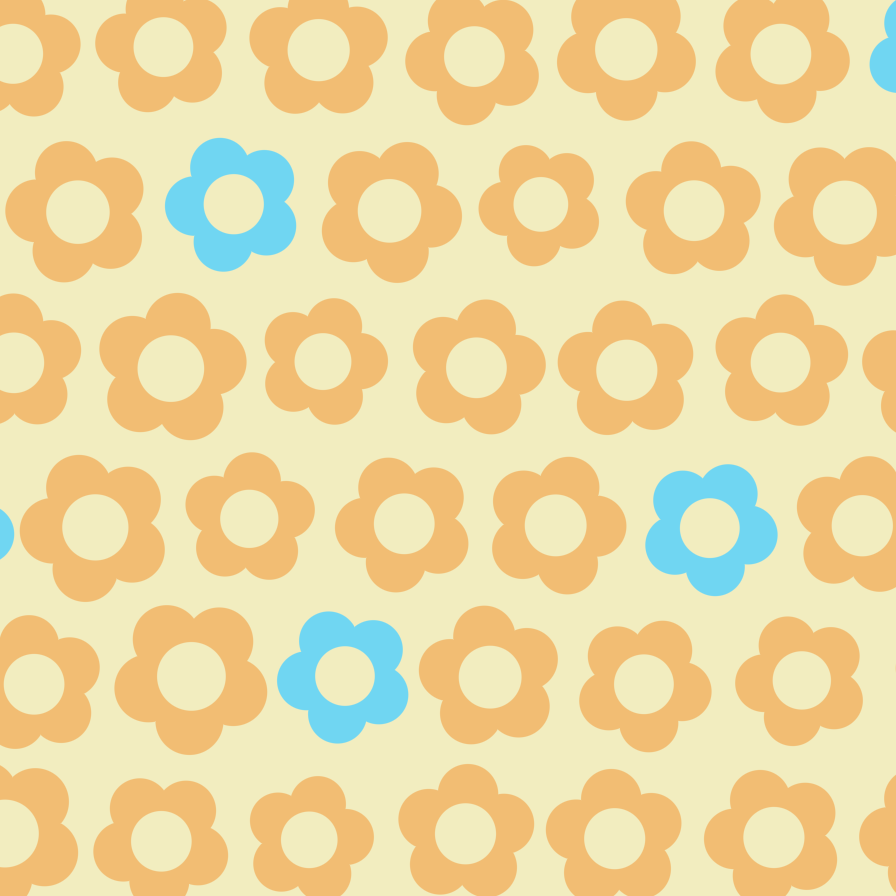
A Shadertoy shader for this pattern:

```glsl
// Staggered rows of five-petal retro flowers in apricot on cream, with a few sky-blue accents.

const vec3 CREAM   = vec3(0.95, 0.93, 0.75);
const vec3 APRICOT = vec3(0.95, 0.74, 0.45);
const vec3 SKY     = vec3(0.44, 0.84, 0.95);

const vec2  PITCH     = vec2(0.1712, 0.1755); // spacing of columns and rows
const float FIRST_ROW = 0.065;                // height of the lowest row
const int   ROWS      = 6;
const float ROW_SHIFT[ROWS] = float[](0.03, 0.22, 0.62, 0.09, 0.51, 0.09); // in columns

const float RADIUS       = 0.0775; // typical flower radius
const float RADIUS_VARY  = 0.011;
const float JITTER       = 0.006;  // wander of each flower centre
const float PETALS       = 5.0;
const float PETAL_REACH  = 0.567;  // petal centre, in flower radii
const float PETAL_RADIUS = 0.433;
const float HOLE_RADIUS  = 0.437;
const float SEED         = 23.0;
const float TAU          = 6.2831853;

vec3 hash32(vec2 p) {
    vec3 q = fract(p.xyx * vec3(0.1031, 0.1030, 0.0973));
    q += dot(q, q.yxz + 33.33);
    return fract((q.xxy + q.yzz) * q.zyx);
}

// Signed distance to a ring of round petals with an open centre.
float flowerDistance(vec2 p, float radius, float turn) {
    float sector = TAU / PETALS;
    float angle = mod(atan(p.y, p.x) - turn + 0.5 * sector, sector) - 0.5 * sector;
    vec2 folded = length(p) * vec2(cos(angle), sin(angle));
    float petal = length(folded - vec2(PETAL_REACH * radius, 0.0)) - PETAL_RADIUS * radius;
    return max(petal, HOLE_RADIUS * radius - length(p));
}

// Sparse diagonal accents, plus one row where every fifth flower is blue.
bool isAccent(float column, float row) {
    bool diagonal = mod(column + 11.0 * row, 16.0) == 13.0;
    bool accentRow = row == 2.0 && mod(column, 5.0) == 4.0;
    return diagonal || accentRow;
}

void mainImage(out vec4 fragColor, in vec2 fragCoord) {
    vec2 p = fragCoord / iResolution.y;
    float pixel = 1.0 / iResolution.y;
    vec3 color = CREAM;

    // Neighbouring cells are included because petals may cross cell borders.
    float nearestRow = floor((p.y - FIRST_ROW) / PITCH.y + 0.5);
    for (int j = -1; j <= 1; j++) {
        float row = nearestRow + float(j);
        float shift = ROW_SHIFT[(int(row) + ROWS) % ROWS];
        float nearestColumn = floor(p.x / PITCH.x - shift + 0.5);

        for (int i = -1; i <= 1; i++) {
            float column = nearestColumn + float(i);
            vec2 cell = vec2(column, row);
            vec3 wander = 2.0 * hash32(cell + SEED) - 1.0;
            float turn = TAU * hash32(cell + 3.0 * SEED).x;

            // Cubing keeps most flowers near the typical size.
            float radius = RADIUS + RADIUS_VARY * wander.z * wander.z * wander.z;
            vec2 centre = vec2(column + shift, row) * PITCH + vec2(0.0, FIRST_ROW);
            centre += JITTER * wander.xy;

            float d = flowerDistance(p - centre, radius, turn);
            float coverage = 1.0 - smoothstep(-0.75 * pixel, 0.75 * pixel, d);
            color = mix(color, isAccent(column, row) ? SKY : APRICOT, coverage);
        }
    }
    fragColor = vec4(color, 1.0);
}
```
